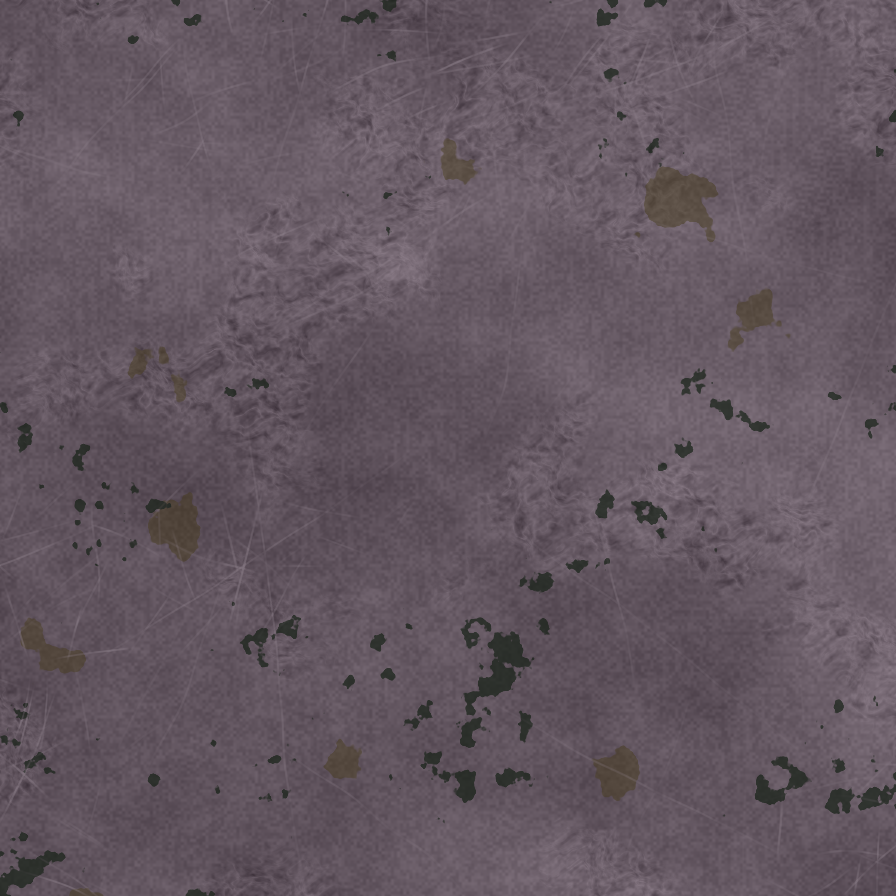
Reproduce this texture procedurally as a three.js fragment shader.

```glsl
varying vec2 vUv;

const vec3 BASE_COLOR = vec3(0.387, 0.337, 0.377);
const vec3 SCRATCH_COLOR = vec3(0.56, 0.51, 0.55);
const vec3 CHIP_COLOR = vec3(0.175, 0.190, 0.172);
const vec3 STAIN_COLOR = vec3(0.330, 0.283, 0.237);
const float MOTTLE_CONTRAST = 0.17;
const float SMUDGE_CONTRAST = 0.08;
const float GRAIN_CONTRAST = 0.07;
const float FLAKE_CONTRAST = 0.10;
const float SCRATCH_WIDTH = 0.0019;
const float SCRATCH_OPACITY = 0.55;
const float CHIP_SCALE = 46.0;
const float CHIP_CLUSTER_SCALE = 7.0;
const float CHIP_CLUSTERING = 1.25;
const float CHIP_THRESHOLD = 0.88;
const float STAIN_CELLS = 5.0;
const float STAIN_CHANCE = 0.42;
const float STAIN_RAGGEDNESS = 0.09;

float hash(vec2 p) {
  return fract(sin(dot(p, vec2(127.1, 311.7))) * 43758.5453);
}

vec2 hash2(vec2 p) {
  return vec2(hash(p), hash(p + 37.3));
}

float noise(vec2 p) {
  vec2 i = floor(p);
  vec2 f = fract(p);
  f = f * f * (3.0 - 2.0 * f);
  float low = mix(hash(i), hash(i + vec2(1.0, 0.0)), f.x);
  float high = mix(hash(i + vec2(0.0, 1.0)), hash(i + vec2(1.0, 1.0)), f.x);
  return mix(low, high, f.y);
}

float fbm(vec2 p) {
  float sum = 0.0;
  float weight = 0.533;
  for (int i = 0; i < 4; i++) {
    sum += weight * noise(p);
    p = mat2(1.6, 1.2, -1.2, 1.6) * p + 17.7;
    weight *= 0.5;
  }
  return sum;
}

// One slightly bowed, tapering scratch per grid cell
float scratches(vec2 p, float cells, float seed) {
  vec2 q = p * cells;
  float ink = 0.0;
  for (int y = -1; y <= 1; y++) {
    for (int x = -1; x <= 1; x++) {
      vec2 cell = floor(q) + vec2(float(x), float(y));
      vec2 key = cell + seed * 19.19;
      vec2 rel = q - cell - hash2(key);
      float angle = hash(key + 5.1) * 2.6 - 0.7;
      vec2 dir = vec2(cos(angle), sin(angle));
      float along = dot(rel, dir) / mix(0.35, 0.95, hash(key + 8.7));
      float bow = (hash(key + 2.9) - 0.5) * 0.12 * along * along;
      float across = abs(dot(rel, vec2(-dir.y, dir.x)) + bow) / cells;
      float line = 1.0 - smoothstep(0.15 * SCRATCH_WIDTH, SCRATCH_WIDTH, across);
      float taper = 1.0 - smoothstep(0.3, 1.0, abs(along));
      ink = max(ink, line * taper * mix(0.3, 1.0, hash(key + 11.3)));
    }
  }
  return ink;
}

// Scratch layers: long ones everywhere, short ones gathered in worn areas
float scratchCover(vec2 p, float wear) {
  vec2 wobble = vec2(noise(p * 14.0), noise(p * 14.0 + 41.0)) - 0.5;
  p += wobble * 0.010;
  float longOnes = max(scratches(p, 2.7, 1.0), scratches(p, 3.6, 2.0));
  float shortOnes = 0.0;
  for (int i = 0; i < 4; i++) {
    float layer = float(i);
    shortOnes += scratches(p, 6.0 + 2.3 * layer, 3.0 + layer);
  }
  float broken = smoothstep(0.25, 0.65, noise(p * 38.0 + 9.0));
  return min(longOnes * 0.65 * mix(0.4, 1.0, broken)
    + shortOnes * wear * mix(0.35, 1.0, broken), 1.0);
}

// Small ragged holes gathered in clusters
float chipCover(vec2 p) {
  float cluster = fbm(p * CHIP_CLUSTER_SCALE + 63.0) - 0.5;
  float field = fbm(p * CHIP_SCALE + 5.0) + CHIP_CLUSTERING * cluster;
  return smoothstep(CHIP_THRESHOLD - 0.015, CHIP_THRESHOLD + 0.025, field);
}

// Scattered blotches with uneven outlines
float stainCover(vec2 p) {
  float ragged = (fbm(p * 34.0 + 80.0) - 0.5) * STAIN_RAGGEDNESS;
  float nearest = 1.0;
  for (int y = -1; y <= 1; y++) {
    for (int x = -1; x <= 1; x++) {
      vec2 cell = floor(p * STAIN_CELLS) + vec2(float(x), float(y));
      vec2 center = (cell + hash2(cell + 71.0)) / STAIN_CELLS;
      float radius = mix(0.006, 0.034, hash(cell + 23.0));
      float absent = step(STAIN_CHANCE, hash(cell + 53.0));
      nearest = min(nearest, length(p - center) - radius + absent);
    }
  }
  return 1.0 - smoothstep(-0.002, 0.002, nearest + ragged);
}

void main() {
  vec2 p = vUv;
  float wear = smoothstep(0.44, 0.66, fbm(p * 3.2 + 28.0));

  // Mottled, grainy ground
  float tone = MOTTLE_CONTRAST * (fbm(p * 4.0 + 12.0) - 0.5);
  tone += SMUDGE_CONTRAST * (fbm(p * 24.0 + 3.0) - 0.5);
  tone += GRAIN_CONTRAST * (noise(p * 290.0) - 0.5);

  // Patches of crinkled flaking
  float flakePatch = smoothstep(0.50, 0.68, fbm(p * 7.0 + 94.0));
  float crinkle = abs(fbm(p * vec2(64.0, 82.0) + 4.0 * fbm(p * 20.0)) - 0.5);
  tone += FLAKE_CONTRAST * flakePatch * (0.55 - 4.0 * crinkle);
  vec3 color = BASE_COLOR + tone * vec3(1.0, 0.96, 0.99);

  // Stains, scratches and chips
  float scratch = scratchCover(p, wear);
  color = mix(color, STAIN_COLOR + tone * 0.5, stainCover(p) * 0.92);
  color = mix(color, SCRATCH_COLOR, scratch * SCRATCH_OPACITY);
  color = mix(color, CHIP_COLOR + tone * 0.3, chipCover(p) * (1.0 - 0.4 * scratch));
  gl_FragColor = vec4(color, 1.0);
}
```
